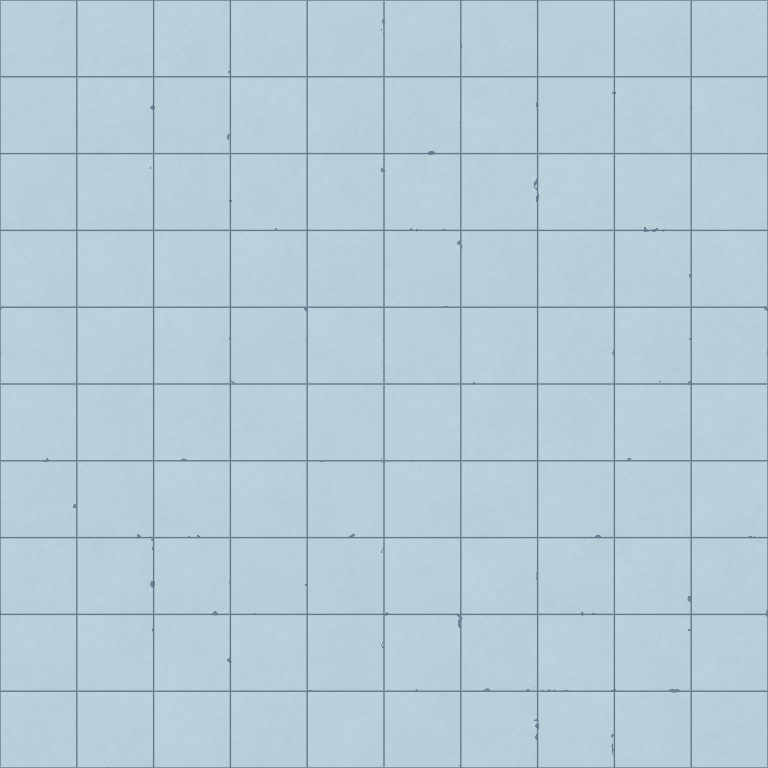
Write a Shadertoy shader that draws this pattern.

```glsl
// Pale blue paper tiles in a ten by ten grid with thin, slightly chipped slate joints
#define CELLS 10.0
#define LINE_WIDTH 0.00175
#define CHIP_REACH 0.0050
#define CHIP_CLUSTERS 50.0
#define CHIP_GRAIN 256.0
#define CHIP_THRESHOLD 0.84
#define PAPER_GRAIN 0.020
#define TILE_SHADE 0.012
#define PAPER_COLOR vec3(0.727, 0.810, 0.851)
#define LINE_COLOR vec3(0.365, 0.470, 0.545)

float hash(vec2 p, float seed) {
    uvec3 q = uvec3(p, seed) * uvec3(1597u, 3812u, 2741u) + 977u;
    uint n = (q.x ^ (q.y * 7919u)) + q.z * 6151u;
    n = (n ^ (n >> 15)) * 73244475u;
    n = (n ^ (n >> 13)) * 73244475u;
    return float((n ^ (n >> 16)) & 65535u) / 65535.0;
}

// Value noise that wraps after the given number of lattice steps
float noise(vec2 p, vec2 period, float seed) {
    vec2 i = floor(p), f = fract(p);
    f = f * f * (3.0 - 2.0 * f);
    vec2 a = mod(i, period), b = mod(i + 1.0, period);
    return mix(mix(hash(a, seed), hash(vec2(b.x, a.y), seed), f.x),
               mix(hash(vec2(a.x, b.y), seed), hash(b, seed), f.x), f.y);
}

// Share of a pixel covered by a line centred at signed distance d
float lineCoverage(float d, float px) {
    float h = 0.5 * LINE_WIDTH;
    return (clamp(d + 0.5 * px, -h, h) - clamp(d - 0.5 * px, -h, h)) / px;
}

// One family of parallel joints: across is measured over them, along runs with them
float joints(float across, float along, float side, float seed, float px) {
    float index = floor(across * CELLS + 0.5);
    float d = across - index / CELLS;

    // Sparse clusters of ragged chips, mostly on one side of the joint
    float cluster = noise(vec2(along * CHIP_CLUSTERS, index), vec2(CHIP_CLUSTERS, CELLS), seed);
    float ragged = noise(vec2(along, across) * CHIP_GRAIN, vec2(CHIP_GRAIN), seed + 1.0);
    float reach = CHIP_REACH * smoothstep(CHIP_THRESHOLD, 1.0, cluster);
    reach *= smoothstep(0.40, 0.80, ragged) * (d * side > 0.0 ? 1.0 : 0.4);
    float chip = smoothstep(-0.5 * px, 0.5 * px, reach - abs(d));
    chip *= smoothstep(0.0, 0.0012, reach);
    return max(lineCoverage(d, px), 0.85 * chip);
}

// Fine grain, diagonal fibres and soft mottling, centred on zero
float paper(vec2 uv) {
    float grain = noise(uv * 256.0, vec2(256.0), 11.0) - 0.5;
    float fibre = noise(vec2(uv.x + uv.y, 2.0 * (uv.x - uv.y)) * 80.0, vec2(80.0), 12.0) - 0.5;
    float mottle = noise(uv * 24.0, vec2(24.0), 13.0) - 0.5;
    return 0.45 * grain + 0.65 * fibre + 0.50 * mottle;
}

void mainImage(out vec4 fragColor, in vec2 fragCoord) {
    vec2 uv = fragCoord / iResolution.xy;
    vec2 px = 1.0 / iResolution.xy;

    // Paper with a faint slope of light across each tile
    vec2 cell = fract(uv * CELLS) - 0.5;
    float tint = hash(floor(uv * CELLS), 21.0) - 0.5;
    float shade = TILE_SHADE * (0.5 * (cell.y - cell.x) + 0.4 * tint);
    vec3 color = PAPER_COLOR + shade + PAPER_GRAIN * paper(uv);

    // Upright and level joints
    float upright = joints(uv.x, uv.y, -1.0, 31.0, px.x);
    float level = joints(uv.y, uv.x, 1.0, 41.0, px.y);
    color = mix(color, LINE_COLOR, max(upright, level));

    fragColor = vec4(color, 1.0);
}
```
